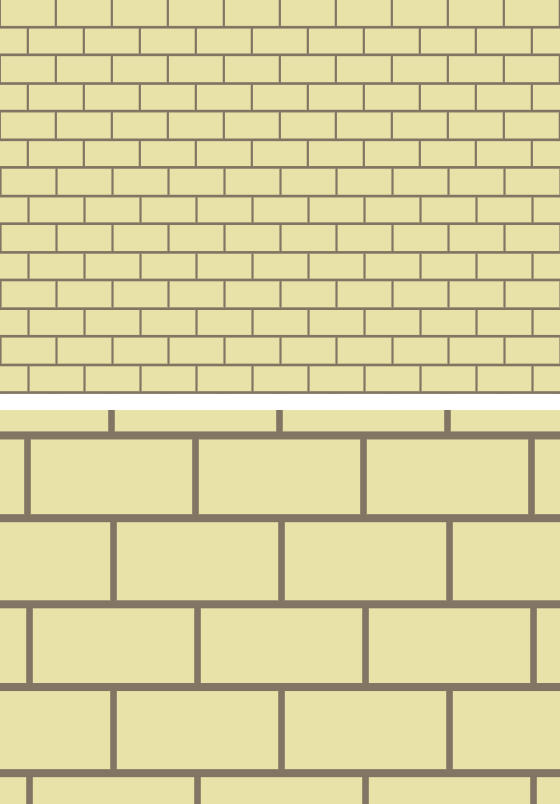
Top, the full canvas; bottom, a detail of the centre.
A Shadertoy shader for this pattern:

```glsl
// Layout: counts are whole numbers, so the wall tiles in both directions
const float BRICKS_ACROSS = 10.0;
const float COURSE_PAIRS = 7.0;
const float SHORT_COURSE = 0.49;       // share of a pair taken by the lower course
const float BED_OFFSET = 0.026;        // height of the lowest bed joint, in pairs
const float LOWER_PAIRS = 4.0;         // pairs laid slightly further right
const float LOWER_SHIFT = 0.009;       // in brick lengths
const float UPPER_SHIFT = -0.003;

// Joint widths, as a share of the canvas height
const float BED_WIDTH = 0.0068;
const float HEAD_WIDTH = 0.0056;

const vec3 BRICK_COLOR = vec3(0.912, 0.887, 0.660);
const vec3 MORTAR_COLOR = vec3(0.515, 0.457, 0.390);

// Antialiased coverage of a line, from the distance to its centre
float lineCoverage(float dist, float width, float pixel) {
    return clamp((0.5 * width - dist) / pixel + 0.5, 0.0, 1.0);
}

// Distance to the nearest whole number
float distToInteger(float x) {
    return abs(fract(x + 0.5) - 0.5);
}

void mainImage(out vec4 fragColor, in vec2 fragCoord) {
    vec2 uv = fragCoord / iResolution.xy;
    float aspect = iResolution.x / iResolution.y;
    float pixel = 1.0 / iResolution.y;

    // Courses come in pairs: a short offset one below a taller aligned one
    float level = uv.y * COURSE_PAIRS - BED_OFFSET;
    float pair = mod(floor(level), COURSE_PAIRS);
    float inPair = fract(level);

    // Bed joints
    float bedDist = min(distToInteger(level), abs(inPair - SHORT_COURSE)) / COURSE_PAIRS;
    float bed = lineCoverage(bedDist, BED_WIDTH, pixel);

    // Head joints, staggered by half a brick in the short courses
    float stagger = inPair < SHORT_COURSE ? 0.5 : 0.0;
    float shift = pair < LOWER_PAIRS ? LOWER_SHIFT : UPPER_SHIFT;
    float along = uv.x * BRICKS_ACROSS - stagger - shift;
    float headDist = distToInteger(along) * aspect / BRICKS_ACROSS;
    float head = lineCoverage(headDist, HEAD_WIDTH, pixel);

    fragColor = vec4(mix(BRICK_COLOR, MORTAR_COLOR, max(bed, head)), 1.0);
}
```
